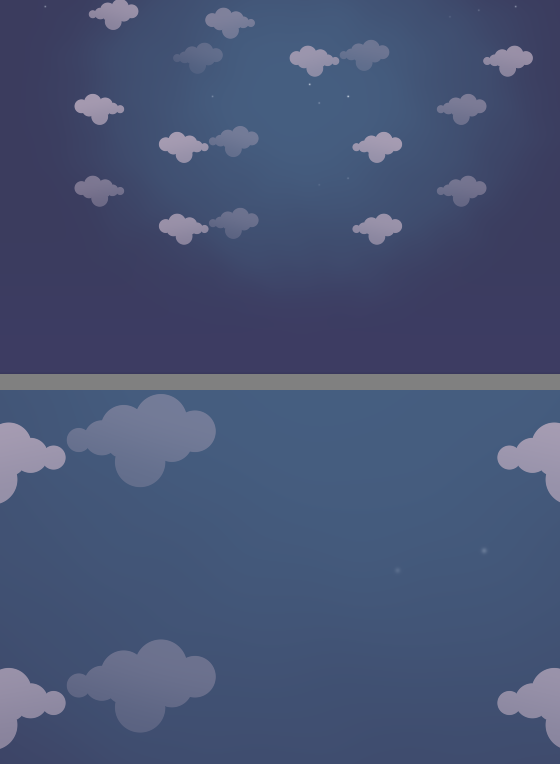
Top: the whole. Bottom: its middle third, enlarged.
Reproduce this pattern procedurally as a WebGL 1 fragment shader.

```glsl
precision highp float;
// Banks of pale lobed clouds and a few small stars over a dusky blue glow.

uniform vec2 u_resolution;

// Layout units: the canvas is GRID_H units tall, with y measured up.
const float GRID_H = 512.0;
const float MID_X = 384.0;
const float TIER_STEP = 112.0;
const vec2 GLOW_CENTER = vec2(412.0, 380.0);
const vec2 GLOW_RADIUS = vec2(425.0, 370.0);
const vec3 DUSK = vec3(0.230, 0.236, 0.370);
const vec3 SKY = vec3(0.250, 0.310, 0.442);
const vec3 GLOW = vec3(0.272, 0.368, 0.502);
const vec3 CLOUD = vec3(0.705, 0.650, 0.730);
const vec3 STAR = vec3(0.80, 0.84, 0.90);
const float SHADE_FADE = 0.14;

vec2 hashGradient(vec2 cell) {
  float h = fract(sin(dot(cell, vec2(127.1, 311.7))) * 43758.5);
  return vec2(cos(6.2832 * h), sin(6.2832 * h));
}

float gradientNoise(vec2 p) {
  vec2 i = floor(p), f = p - i;
  vec2 w = f * f * f * (f * (f * 6.0 - 15.0) + 10.0);
  vec2 e = vec2(1.0, 0.0);
  float a = dot(hashGradient(i), f);
  float b = dot(hashGradient(i + e.xy), f - e.xy);
  float c = dot(hashGradient(i + e.yx), f - e.yx);
  float d = dot(hashGradient(i + e.xx), f - e.xx);
  return mix(mix(a, b, w.x), mix(c, d, w.x), w.y);
}

float circle(vec2 p, vec2 center, float radius) {
  return length(p - center) - radius;
}

// Union of round lobes: small tail to the left, large crown to the right.
float cloudDistance(vec2 p) {
  float d = circle(p, vec2(9.0, 8.5), 12.0);
  d = min(d, circle(p, vec2(24.5, 3.5), 9.5));
  d = min(d, circle(p, vec2(-8.0, 5.0), 10.5));
  d = min(d, circle(p, vec2(-18.0, 0.5), 8.0));
  d = min(d, circle(p, vec2(-28.5, -0.5), 5.5));
  d = min(d, circle(p, vec2(-0.5, -10.5), 11.5));
  d = min(d, circle(p, vec2(14.0, -1.0), 9.5));
  return min(d, circle(p, vec2(-8.0, -1.0), 8.0));
}

float starGlow(vec2 p, vec2 center) {
  vec2 q = (p - center) / 1.25;
  return exp(-dot(q, q));
}

// Two stacked tiers in the middle, one bank upper right, two upper left.
vec2 bankCenter(float bank) {
  if (bank < 1.5) return vec2(MID_X, 363.0 - TIER_STEP * bank);
  if (bank < 2.5) return vec2(563.0, 481.0);
  return vec2(23.0, 545.0 - TIER_STEP * (bank - 3.0));
}

// Mirrored outer and inner pairs, with one lone cloud left of the axis.
vec2 slotOffset(float slot) {
  float reach = abs(slot);
  if (reach < 0.5) return vec2(-64.0, -44.0);
  return reach < 1.5 ? vec2(slot * 132.5, -52.0) : vec2(slot * 124.0, 0.0);
}

float cloudStrength(float bank, float slot) {
  float strength = abs(slot) < 0.5 ? 0.42 : 0.87;
  if (slot > 1.5) strength = 0.52;
  if (bank > 0.5) strength *= slot < -1.5 ? 0.62 : 0.89;
  if (bank > 3.5) strength = slot > 1.5 ? 0.27 : 0.0;
  return strength;
}

vec3 skyColor(vec2 p) {
  float haze = gradientNoise(p / 95.0) + 0.5 * gradientNoise(p / 43.0);
  float r = length((p - GLOW_CENTER) / GLOW_RADIUS) + 0.05 * haze;
  float glow = 1.0 - smoothstep(0.0, 1.0, r);
  vec3 color = mix(DUSK, SKY, smoothstep(0.0, 0.5, glow));
  color = mix(color, GLOW, smoothstep(0.4, 1.0, glow));
  color += vec3(0.008, 0.0, 0.016) * (1.0 - smoothstep(20.0, 200.0, p.y));
  return color * mix(0.93, 1.0, smoothstep(0.0, 4.0, p.y));
}

void main() {
  float pixel = GRID_H / u_resolution.y;
  vec2 p = gl_FragCoord.xy * pixel;
  vec3 color = skyColor(p);

  // Lone stars and mirrored star pairs.
  vec2 folded = vec2(abs(p.x - MID_X), p.y);
  float stars = 0.5 * starGlow(folded, vec2(322.0, 503.0));
  stars += 0.35 * starGlow(folded, vec2(93.0, 380.0));
  stars += 0.8 * starGlow(p, vec2(424.0, 396.5));

  // Each bank carries five clouds and two stars.
  for (int b = 0; b < 5; b++) {
    float bank = float(b);
    vec2 center = bankCenter(bank);
    if (b < 3) {
      float shine = b == 0 ? 0.6 : 0.25;
      stars += shine * starGlow(p, center + vec2(92.5, 17.0));
      stars += 0.6 * shine * starGlow(p, center + vec2(53.0, 8.0));
    }
    for (int s = -2; s <= 2; s++) {
      float slot = float(s);
      vec2 q = p - center - slotOffset(slot);
      if (s < 0) q.x = -q.x;
      float cover = 1.0 - smoothstep(-0.6 * pixel, 0.6 * pixel, cloudDistance(q));
      float light = smoothstep(-24.0, 16.0, q.y + 0.25 * q.x);
      float alpha = cloudStrength(bank, slot) - SHADE_FADE * (1.0 - light);
      color = mix(color, CLOUD, cover * max(alpha, 0.0));
    }
  }
  color = mix(color, STAR, clamp(stars, 0.0, 1.0));
  gl_FragColor = vec4(color, 1.0);
}
```
